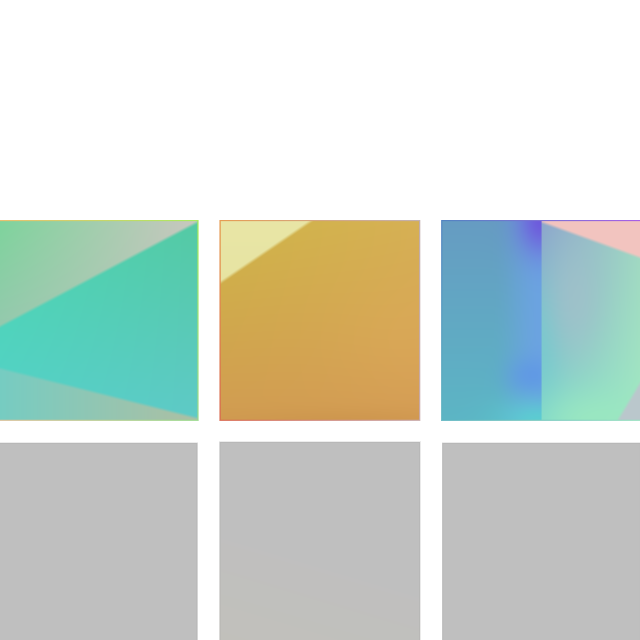
Reproduce this background procedurally as a WebGL 2 fragment shader.

```glsl
#version 300 es
precision highp float;
// Draws a white wall of square tiles: three faceted gradients above three plain greys.

#define ORIGIN vec2(-0.0035, -0.004)  // lower left corner of the first tile
#define PITCH 0.3464                  // distance from tile to tile
#define SIZE 0.3138                   // side of one tile
#define RIM 0.006                     // rim width in tile units
#define SOFT 0.011                    // blur of the facet edges
#define GREY vec3(0.75)

uniform vec2 u_resolution;
out vec4 outColor;

// Blend of four corner colours: lower left, lower right, upper left, upper right
vec3 corners(vec3 ll, vec3 lr, vec3 ul, vec3 ur, vec2 p) {
  return mix(mix(ll, lr, p.x), mix(ul, ur, p.x), p.y);
}

// Soft mask of the half plane to the left of the line from a to b
float facet(vec2 p, vec2 a, vec2 b) {
  vec2 d = normalize(b - a), q = p - a;
  return smoothstep(-SOFT, SOFT, d.x * q.y - d.y * q.x);
}

// Round falloff with separate horizontal and vertical radii
float glow(vec2 p, vec2 center, vec2 radius) {
  vec2 q = (p - center) / radius;
  return exp(-dot(q, q));
}

// Teal wedge between two pale facets
vec3 tealTile(vec2 p, float rim) {
  vec3 color = corners(vec3(0.33, 0.82, 0.79), vec3(0.37, 0.79, 0.78),
                       vec3(0.29, 0.84, 0.68), vec3(0.33, 0.79, 0.64), p);
  vec3 upper = corners(vec3(0.66, 0.75, 0.74), vec3(0.77, 0.77, 0.74),
                       vec3(0.49, 0.83, 0.61), vec3(0.79, 0.78, 0.75), p);
  vec3 lower = mix(vec3(0.46, 0.80, 0.76), vec3(0.68, 0.75, 0.64), p.x);
  color = mix(color, upper, facet(p, vec2(0.0, 0.464), vec2(1.0, 0.993)));
  color = mix(color, lower, facet(p, vec2(1.0, 0.012), vec2(0.0, 0.264)));
  vec3 edge = corners(vec3(0.85, 0.75, 0.60), vec3(0.60, 0.85, 0.55),
                      vec3(0.92, 0.74, 0.42), vec3(0.65, 0.92, 0.35), p);
  return mix(color, edge, rim);
}

// Gold field with a pale corner
vec3 goldTile(vec2 p, float rim) {
  vec3 color = corners(vec3(0.82, 0.61, 0.32), vec3(0.83, 0.61, 0.33),
                       vec3(0.81, 0.71, 0.28), vec3(0.84, 0.69, 0.33), p);
  color += vec3(0.015, 0.01, 0.01) * glow(p, vec2(0.95, 0.4), vec2(0.4, 0.3));
  color -= 0.02 * glow(p, vec2(0.65, 0.0), vec2(0.6, 0.06));
  vec3 pale = mix(vec3(0.89, 0.87, 0.60), vec3(0.91, 0.90, 0.65), p.y);
  color = mix(color, pale, facet(p, vec2(0.0, 0.685), vec2(0.457, 0.996)));
  vec3 edge = corners(vec3(0.85, 0.40, 0.30), vec3(0.78, 0.66, 0.66),
                      vec3(0.90, 0.60, 0.30), vec3(0.75, 0.68, 0.68), p);
  return mix(color, edge, rim);
}

// Blue half with a violet glow beside a mint half with two facets
vec3 blueTile(vec2 p, float rim) {
  vec3 blue = mix(vec3(0.36, 0.71, 0.77), vec3(0.40, 0.61, 0.76), p.y);
  blue = mix(blue, vec3(0.42, 0.64, 0.88), smoothstep(0.25, 0.5, p.x));
  blue = mix(blue, vec3(0.37, 0.59, 0.90), 0.8 * glow(p, vec2(0.45, 0.22), vec2(0.12, 0.10)));
  blue = mix(blue, vec3(0.36, 0.80, 0.82), glow(p, vec2(0.48, 0.0), vec2(0.2, 0.11)));
  blue = mix(blue, vec3(0.43, 0.34, 0.86), 0.95 * glow(p, vec2(0.5, 1.0), vec2(0.12, 0.17)));

  vec2 q = vec2(2.0 * p.x - 1.0, p.y);
  vec3 mint = corners(vec3(0.49, 0.85, 0.80), vec3(0.63, 0.91, 0.76),
                      vec3(0.55, 0.64, 0.80), vec3(0.63, 0.84, 0.76), q);
  mint = mix(mint, vec3(0.44, 0.80, 0.81), 0.7 * glow(q, vec2(0.0, 0.4), vec2(0.2, 0.3)));
  mint = mix(mint, vec3(0.64, 0.75, 0.79), 0.7 * glow(q, vec2(0.33, 0.6), vec2(0.3, 0.3)));
  mint = mix(mint, vec3(0.61, 0.91, 0.75), 0.8 * glow(q, vec2(0.5, 0.0), vec2(0.5, 0.15)));
  mint = mix(mint, vec3(0.95, 0.77, 0.75), facet(p, vec2(0.5, 0.99), vec2(1.0, 0.81)));
  mint = mix(mint, vec3(0.73, 0.78, 0.80), facet(p, vec2(0.99, 0.187), vec2(0.878, 0.0)));

  vec3 color = mix(blue, mint, smoothstep(-0.004, 0.004, p.x - 0.5));
  vec3 edge = corners(vec3(0.35, 0.70, 0.75), vec3(0.60, 0.88, 0.75),
                      vec3(0.30, 0.50, 0.75), vec3(0.65, 0.35, 0.90), p);
  return mix(color, edge, rim);
}

// Grey tile, faintly warm at the foot of the middle column
vec3 greyTile(vec2 p, float column, float rim) {
  float warm = column == 1.0 ? 1.0 - smoothstep(0.0, 0.7, p.y + 0.3 * p.x) : 0.0;
  return GREY + warm * vec3(0.006, 0.002, -0.015) - 0.03 * rim;
}

void main() {
  vec2 p = gl_FragCoord.xy / u_resolution;

  // Cell of the grid and position inside its tile
  vec2 cell = floor((p - ORIGIN + 0.5 * (PITCH - SIZE)) / PITCH);
  vec2 local = (p - ORIGIN - cell * PITCH) / SIZE;

  // Outline of the tile; the outer greys are a little smaller
  float inset = cell.y == 0.0 && cell.x != 1.0 ? 0.005 : 0.0;
  vec2 margin = 0.5 - inset - abs(local - 0.5);
  float inside = min(margin.x, margin.y);
  float pixel = 1.0 / (SIZE * min(u_resolution.x, u_resolution.y));
  float cover = clamp(inside / pixel + 0.5, 0.0, 1.0) * step(cell.y, 1.0);
  float rim = 1.0 - smoothstep(RIM - 0.5 * pixel, RIM + 0.5 * pixel, inside);

  vec2 uv = clamp(local, 0.0, 1.0);
  vec3 tile = cell.y < 1.0 ? greyTile(uv, cell.x, rim)
            : cell.x < 1.0 ? tealTile(uv, rim)
            : cell.x < 2.0 ? goldTile(uv, rim) : blueTile(uv, rim);
  outColor = vec4(mix(vec3(1.0), tile, cover), 1.0);
}
```
